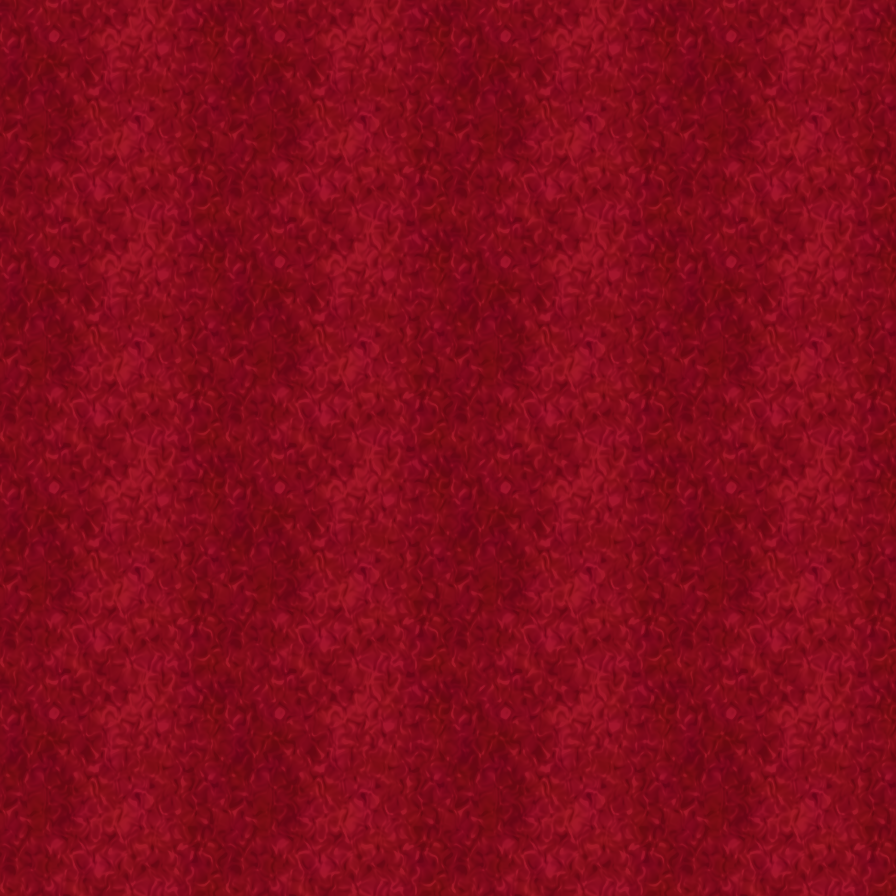
Write a WebGL 2 fragment shader that draws this texture.

```glsl
#version 300 es
precision highp float;

uniform vec2 u_resolution;
out vec4 outColor;

const float REPEATS = 3.97;                 // tiles across and down
const vec3 SHADOW_RED = vec3(0.415, 0.025, 0.075);
const vec3 PILE_RED   = vec3(0.505, 0.040, 0.100);
const vec3 SHEEN_RED  = vec3(0.640, 0.090, 0.160);
const vec3 HUE_SHIFT  = vec3(0.000, 0.020, -0.035);

// Noise cells per tile; whole numbers keep the tile seamless
const vec2 DRIFT_CELLS  = vec2(3.0, 3.0);
const vec2 MOTTLE_CELLS = vec2(9.0, 9.0);
const vec2 CLUMP_CELLS  = vec2(19.0, 16.0);
const vec2 TUFT_CELLS   = vec2(35.0, 26.0);
const vec2 FIBRE_CELLS  = vec2(52.0, 38.0);

const float BASE_TONE   = 0.36;
const float BAND_TONE   = 0.30;
const float DRIFT_TONE  = 0.22;
const float MOTTLE_TONE = 0.24;
const float CLUMP_TONE  = 0.20;
const float TUFT_TONE   = 0.46;
const float FIBRE_TONE  = 0.28;
const float FLECK_TONE  = 0.18;
const float FIBRE_BEND  = 0.035;
const float BAND_WOBBLE = 0.14;

uint mixBits(uint n) {
    n = (n ^ (n >> 16)) * 0x7feb352du;
    n = (n ^ (n >> 15)) * 0x846ca68bu;
    return n ^ (n >> 16);
}

vec2 gradientAt(vec2 cell, vec2 period, uint seed) {
    uvec2 c = uvec2(mod(cell, period) + 0.5);
    uint bits = mixBits(c.x + mixBits(c.y + mixBits(seed)));
    float angle = 6.28319 * float(bits >> 8) / 16777216.0;
    return vec2(cos(angle), sin(angle));
}

// Gradient noise that wraps once per tile
float tileNoise(vec2 uv, vec2 period, uint seed) {
    vec2 p = uv * period;
    vec2 cell = floor(p);
    vec2 f = p - cell;
    vec2 w = f * f * f * (f * (f * 6.0 - 15.0) + 10.0);
    vec2 right = vec2(1.0, 0.0);
    vec2 up = vec2(0.0, 1.0);
    float a = dot(gradientAt(cell, period, seed), f);
    float b = dot(gradientAt(cell + right, period, seed), f - right);
    float c = dot(gradientAt(cell + up, period, seed), f - up);
    float d = dot(gradientAt(cell + 1.0, period, seed), f - 1.0);
    return mix(mix(a, b, w.x), mix(c, d, w.x), w.y);
}

// Soft upright sheen: slow rise on the left, quicker fall on the right
float sheenBand(vec2 uv, float wobble) {
    float x = fract(uv.x) + BAND_WOBBLE * wobble;
    float rise = smoothstep(0.18, 0.62, x);
    float fall = 1.0 - smoothstep(0.70, 0.90, x);
    float glow = 0.88 + 0.12 * cos(6.28319 * (uv.y - 0.03));
    return rise * fall * glow;
}

void main() {
    // Tiles are anchored to the upper left corner
    vec2 uv = gl_FragCoord.xy / u_resolution;
    uv = vec2(uv.x, uv.y - 1.0) * REPEATS;

    float drift = tileNoise(uv, DRIFT_CELLS, 1u);
    float mottle = tileNoise(uv, MOTTLE_CELLS, 2u);

    // Bend the pile so that the fibres lean in varied directions
    vec2 bend = vec2(tileNoise(uv, CLUMP_CELLS, 3u),
                     tileNoise(uv, CLUMP_CELLS, 4u));
    vec2 pile = uv + FIBRE_BEND * bend;
    float clump = tileNoise(pile, CLUMP_CELLS, 5u);
    float tuft = tileNoise(pile, TUFT_CELLS, 6u);
    float fibre = tileNoise(pile, FIBRE_CELLS, 7u);

    // Sum the broad light and the fine grain
    float band = sheenBand(uv, drift + mottle);
    float tone = BASE_TONE + BAND_TONE * band;
    tone += DRIFT_TONE * drift + MOTTLE_TONE * mottle;
    tone += CLUMP_TONE * clump + TUFT_TONE * tuft + FIBRE_TONE * fibre;

    // Bright tips and small dark gaps
    tone += FLECK_TONE * smoothstep(0.18, 0.50, tuft + 0.4 * fibre);
    tone -= FLECK_TONE * smoothstep(0.25, 0.55, -tuft - 0.4 * clump);
    tone = clamp(tone, 0.0, 1.0);

    vec3 color = mix(SHADOW_RED, PILE_RED, smoothstep(0.0, 0.5, tone));
    color = mix(color, SHEEN_RED, smoothstep(0.40, 1.0, tone));
    color += HUE_SHIFT * tileNoise(uv, MOTTLE_CELLS, 8u);
    outColor = vec4(color, 1.0);
}
```
